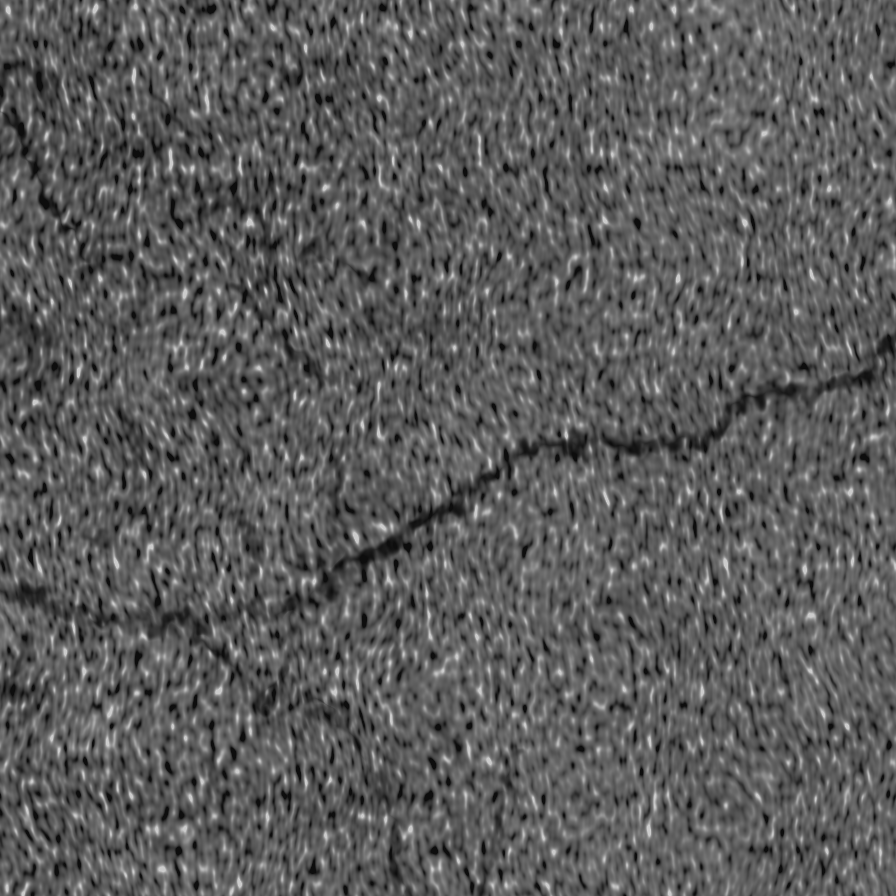
A Shadertoy shader for this texture:

```glsl
// Weathered grey asphalt with streaky vertical grain and dark, broken cracks.

vec2 gradientAt(vec2 cell) {
    vec3 h = fract(cell.xyx * vec3(0.1031, 0.1030, 0.0973));
    h += dot(h, h.yzx + 33.33);
    float angle = 6.2832 * fract((h.x + h.y) * h.z);
    return vec2(cos(angle), sin(angle));
}

float gradientNoise(vec2 p) {
    vec2 i = floor(p), f = p - i;
    vec2 w = f * f * f * (f * (f * 6.0 - 15.0) + 10.0);
    vec2 e = vec2(0.0, 1.0);
    float low = mix(dot(gradientAt(i), f), dot(gradientAt(i + e.yx), f - e.yx), w.x);
    float high = mix(dot(gradientAt(i + e), f - e), dot(gradientAt(i + e.yy), f - e.yy), w.x);
    return mix(low, high, w.y);
}

float segmentDistance(vec2 p, vec2 a, vec2 b) {
    vec2 ap = p - a, ab = b - a;
    return length(ap - ab * clamp(dot(ap, ab) / dot(ab, ab), 0.0, 1.0));
}

// Long crack running across the whole surface
const vec2 mainCrack[11] = vec2[11](
    vec2(-0.01, 0.35), vec2(0.13, 0.303), vec2(0.22, 0.31), vec2(0.325, 0.32),
    vec2(0.39, 0.366), vec2(0.495, 0.427), vec2(0.586, 0.497), vec2(0.78, 0.512),
    vec2(0.83, 0.55), vec2(0.97, 0.577), vec2(1.01, 0.63));

// Short side cracks, each stored as start.xy, end.xy
const vec4 sideCracks[12] = vec4[12](
    vec4(-0.01, 0.9, 0.06, 0.77), vec4(0.06, 0.77, 0.094, 0.71),
    vec4(0.27, 0.68, 0.34, 0.586), vec4(0.34, 0.586, 0.4, 0.57),
    vec4(0.345, 0.72, 0.41, 0.684), vec4(0.22, 0.303, 0.29, 0.21),
    vec4(0.29, 0.21, 0.32, 0.25), vec4(0.32, 0.25, 0.325, 0.32),
    vec4(0.34, 0.232, 0.42, 0.14), vec4(0.42, 0.14, 0.456, -0.01),
    vec4(0.573, 0.154, 0.56, 0.08), vec4(0.56, 0.08, 0.534, -0.01));

float crackMask(vec2 uv) {
    // Ragged course
    vec2 p = uv;
    p += 0.016 * vec2(gradientNoise(uv * 22.0), gradientNoise(uv * 22.0 + 51.3));
    p += 0.012 * vec2(gradientNoise(uv * 60.0 + 7.7), gradientNoise(uv * 60.0 + 83.1));

    float mainDistance = 1.0, sideMask = 0.0;
    // Edges crumbled by the streaks
    float crumble = 0.011 * gradientNoise(uv * vec2(95.0, 50.0) + 23.7);
    for (int i = 0; i < 10; i++)
        mainDistance = min(mainDistance, segmentDistance(p, mainCrack[i], mainCrack[i + 1]));
    for (int i = 0; i < 12; i++) {
        vec4 s = sideCracks[i];
        float strength = i < 2 ? 1.0 : 0.75;
        float d = segmentDistance(p, s.xy, s.zw) + crumble;
        sideMask = max(sideMask, strength * (1.0 - smoothstep(-0.001, 0.011, d)));
    }
    float mainMask = 1.0 - smoothstep(0.0, 0.015, mainDistance + crumble);

    // Dark knots along each crack
    float depth = smoothstep(-0.3, 0.2, gradientNoise(uv * 29.0 + 12.4));
    float cracks = max(mainMask, sideMask) * mix(0.45, 1.0, depth);

    // Faint broken hairlines, mostly on the left
    float ridge = abs(gradientNoise(p * vec2(9.0, 7.0) + 30.6) + 4.0 * crumble);
    float gate = smoothstep(0.0, 0.25, gradientNoise(uv * 11.0 + 64.2));
    float hairlines = (1.0 - smoothstep(0.0, 0.12, ridge)) * gate;
    return max(cracks, 0.5 * hairlines * (1.0 - smoothstep(0.3, 0.65, uv.x)));
}

float streakGrain(vec2 uv) {
    // Streaks lean slightly, by a slowly changing amount
    vec2 p = uv;
    p.x += 0.07 * uv.y + 0.022 * gradientNoise(uv * 7.0 + 19.5);
    float grain = gradientNoise(p * vec2(110.0, 50.0));
    grain += 0.75 * gradientNoise(p * vec2(168.0, 80.0) + 37.4);
    grain += 0.25 * gradientNoise(p * vec2(58.0, 34.0) + 71.8);
    // Most grains stay near the mean, a few stand out
    return grain * (0.76 + 2.4 * grain * grain);
}

void mainImage(out vec4 fragColor, in vec2 fragCoord) {
    vec2 uv = fragCoord / iResolution.xy;
    float left = 1.0 - smoothstep(0.2, 0.75, uv.x);

    // Broad tone and mottling
    float grey = 0.372 + 0.055 * gradientNoise(uv * 4.0 + 5.2);
    grey += mix(0.045, 0.085, left) * gradientNoise(uv * 15.0 + 44.9);
    grey -= 0.025 * (1.0 - smoothstep(0.1, 0.5, distance(uv, vec2(0.25, 0.72))));

    // Grain, rougher on the left
    grey += mix(0.27, 0.33, left) * streakGrain(uv);

    // Cracks darken the grain and flatten it
    float crack = crackMask(uv);
    grey = mix(grey, 0.4 * grey - 0.06, crack);
    fragColor = vec4(vec3(clamp(grey, 0.05, 0.8)), 1.0);
}
```
